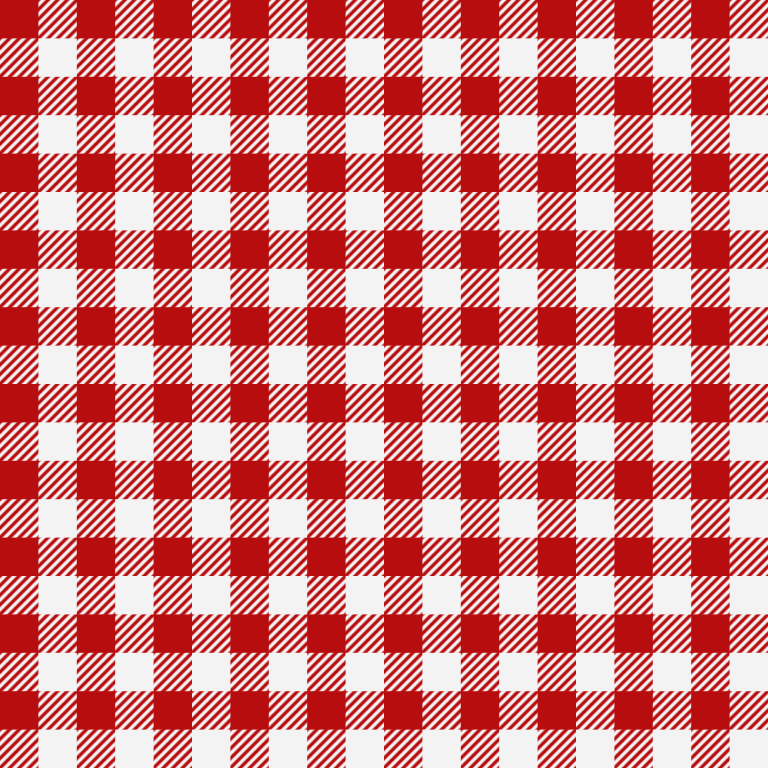
A WebGL 1 fragment shader for this pattern:

```glsl
precision highp float;
// Red and white gingham: ten checks each way, diagonal twill where the bands cross white.
uniform vec2 u_resolution;

// Smoothed cover of a half-period band around centre; t and softness are in periods.
float halfBand(float t, float centre, float softness) {
  float offset = abs(fract(t - centre + 0.5) - 0.5);
  return clamp((0.25 - offset) / softness + 0.5, 0.0, 1.0);
}

void main() {
  vec2 uv = gl_FragCoord.xy / u_resolution;
  vec2 pixel = 1.0 / u_resolution;

  // Woven bands: red starts at the left edge and ends at the top edge.
  float warp = halfBand(uv.x * 10.0, 0.25, 10.0 * pixel.x);
  float weft = halfBand(uv.y * 10.0, 0.75, 10.0 * pixel.y);

  // Rising diagonal stripes, four to each square, with slightly soft edges.
  float twill = halfBand((uv.x - uv.y) * 80.0, 0.0, max(0.26, 80.0 * length(pixel)));

  // Solid where both bands meet, striped where only one is present.
  float both = warp * weft;
  float either = warp + weft - both;
  float red = mix(both, either, twill);

  gl_FragColor = vec4(mix(vec3(0.953), vec3(0.72, 0.05, 0.06), red), 1.0);
}
```
